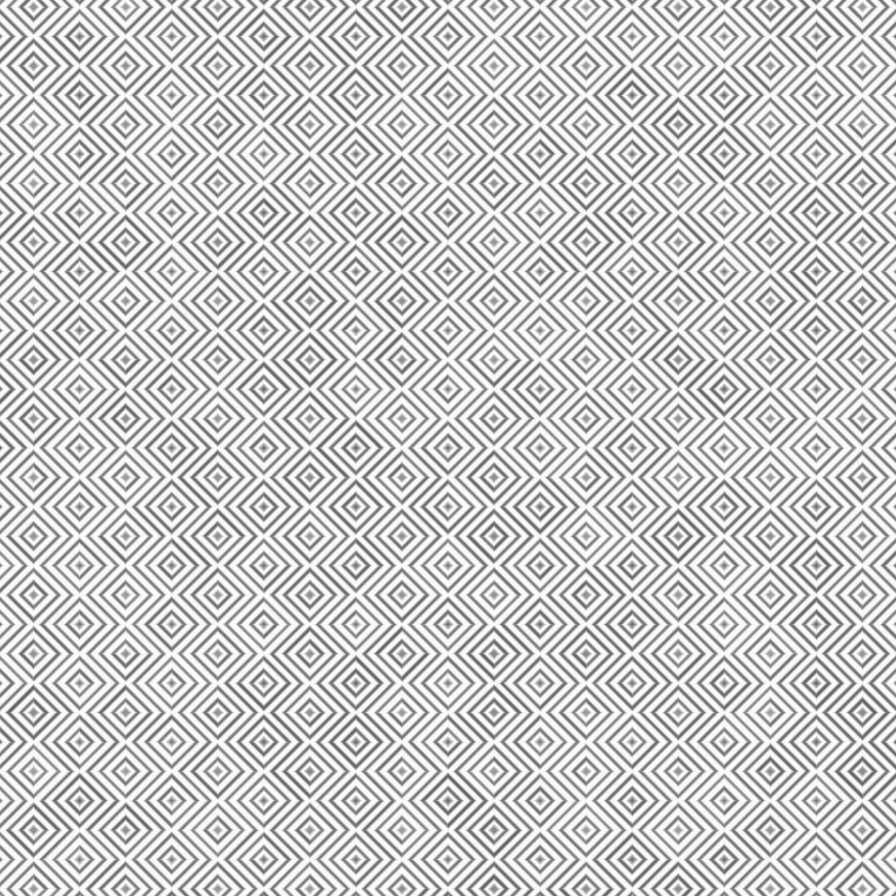
A Shadertoy shader for this pattern:

```glsl
// Woven grey pattern of staggered concentric diamonds joined by vertical zigzags.

#define COLUMNS 9.73                // repeats across the canvas
#define ROWS 15.24                  // repeats down the canvas
#define RINGS_TO_X vec2(3.66, 2.34) // rings per half repeat, across and down
#define HALF_LINE 0.180             // half line width, in ring spacings
#define SOFTNESS 0.175              // half width of the blurred line edge
#define CORE_SIZE 1.8               // core radius, in half line widths
#define CORE_GLOW 0.16              // light speck in the cores of odd columns
#define INK 0.455
#define PAPER 0.982
#define SIDE_WEAR 0.09              // ink change between ring sides
#define CELL_WEAR 0.05              // ink change between diamonds
#define WIDTH_WEAR 0.05             // line width change

// Sine-free hash of a 3D point, 0 to 1
float hash(vec3 p) {
    p = fract(p * vec3(0.1031, 0.1030, 0.0973));
    p += dot(p, p.yzx + 33.33);
    return fract((p.x + p.y) * p.z);
}

// Diamond distance, counted in rings
float ringDistance(vec2 offset) {
    return dot(abs(offset), RINGS_TO_X);
}

void mainImage(out vec4 fragColor, in vec2 fragCoord) {
    vec2 halfRepeat = 0.5 / vec2(COLUMNS, ROWS);
    vec2 p = (fragCoord - 0.5 * iResolution.xy) / iResolution.y / halfRepeat;

    // Nearest centre of the two interleaved grids
    vec2 evenCenter = 2.0 * floor(0.5 * p + 0.5);
    vec2 oddCenter = 2.0 * floor(0.5 * p) + 1.0;
    bool isEven = ringDistance(p - evenCenter) < ringDistance(p - oddCenter);
    vec2 center = isEven ? evenCenter : oddCenter;
    vec2 offset = p - center;
    float rings = ringDistance(offset);
    float ringIndex = floor(rings + 0.5);

    // Uneven ink and width, per diamond and per side of each ring
    float side = step(0.0, offset.x) + 2.0 * step(0.0, offset.y);
    vec2 cell = center + 64.0;
    float sideWear = hash(vec3(cell, ringIndex * 4.0 + side)) - 0.5;
    float cellWear = hash(vec3(cell, 50.0)) - 0.5;
    if (ringIndex < 0.5) sideWear = 0.0;
    float ink = INK + SIDE_WEAR * sideWear + CELL_WEAR * cellWear;
    float halfLine = HALF_LINE - WIDTH_WEAR * (0.7 * sideWear + 0.5 * cellWear);

    // Soft lines on whole ring numbers, with a broader core
    float pixel = length(RINGS_TO_X / halfRepeat) / iResolution.y;
    float blur = max(SOFTNESS, 0.7 * pixel);
    float lineDistance = abs(rings - ringIndex);
    if (ringIndex < 0.5) {
        lineDistance /= CORE_SIZE;
        if (!isEven) ink += CORE_GLOW * (1.0 - smoothstep(0.0, 0.25, rings));
    }
    float paper = smoothstep(halfLine - blur, halfLine + blur, lineDistance);

    fragColor = vec4(vec3(mix(ink, PAPER, paper)), 1.0);
}
```
